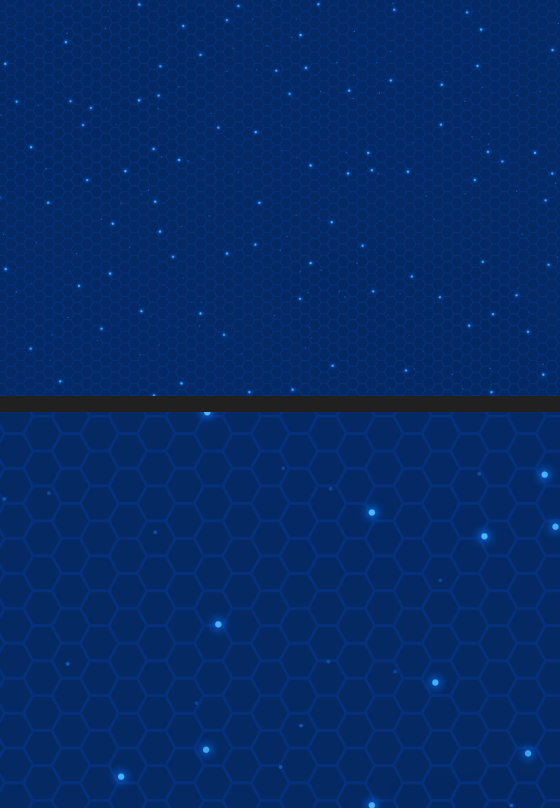
Top: the whole. Bottom: its middle third, enlarged.
Reproduce this background procedurally as a Shadertoy shader.

```glsl
// A faint honeycomb of thin blue lines on deep navy, strewn with glowing points.
// The comb is a two-lattice hexagon distance; the points are jittered hash cells
// in two layers: large ones with a halo, and small dim specks.

#define HEX_ACROSS 29.5     // horizontal lattice periods (two columns each)
#define HEX_DOWN 34.0       // hexagons in one column
#define LINE_HALF 0.04      // half line width, in hexagon heights
#define STAR_ROWS 10.0      // cells per canvas height, large points
#define STAR_CHANCE 0.58
#define SPECK_ROWS 14.0     // cells per canvas height, small specks
#define SPECK_CHANCE 0.5
#define CORE_RADIUS 0.0026  // sizes in canvas heights
#define HALO_RADIUS 0.0062
#define SPECK_RADIUS 0.0015

const vec3 NAVY  = vec3(0.015, 0.16, 0.388);
const vec3 LINE  = vec3(0.02, 0.19, 0.485);
const vec3 HALO  = vec3(0.02, 0.38, 0.88);
const vec3 CORE  = vec3(0.30, 0.78, 1.0);
const vec3 SPECK = vec3(0.06, 0.40, 0.84);

vec3 hash3(vec2 p) {
    vec3 q = fract(p.xyx * vec3(0.1031, 0.1030, 0.0973));
    q += dot(q, q.yxz + 33.33);
    return fract((q.xxy + q.yzz) * q.zyx);
}

// Distance to the nearest edge of a flat-topped hexagon of height 1
float hexEdge(vec2 p) {
    vec2 period = vec2(sqrt(3.0), 1.0);
    vec2 a = mod(p, period) - 0.5 * period;
    vec2 b = mod(p + 0.5 * period, period) - 0.5 * period;
    vec2 c = abs(dot(a, a) < dot(b, b) ? a : b);
    return 0.5 - max(c.y, dot(c, 0.5 * period));
}

// Nearest scattered point: x = distance in canvas heights, y = its brightness
vec2 nearestPoint(vec2 p, float rows, float chance, float seed) {
    vec2 cell = floor(p * rows);
    vec2 nearest = vec2(1.0, 0.0);
    for (int j = -1; j <= 1; j++)
    for (int i = -1; i <= 1; i++) {
        vec2 id = cell + vec2(i, j);
        vec3 h = hash3(id + seed);
        float present = step(hash3(id + seed + 57.0).x, chance);
        float d = mix(1.0, length(p - (id + h.xy) / rows), present);
        if (d < nearest.x) nearest = vec2(d, h.z);
    }
    return nearest;
}

void mainImage(out vec4 fragColor, in vec2 fragCoord) {
    vec2 uv = fragCoord / iResolution.xy;
    vec2 p = fragCoord / iResolution.y;
    float pixel = 1.0 / iResolution.y;

    // Nearly flat ground with a slow drift in tone
    float drift = sin(p.x * 4.0 + sin(p.y * 3.0)) * sin(p.y * 5.0 + 1.0);
    vec3 color = NAVY * (1.0 + 0.015 * drift);

    // Honeycomb
    vec2 q = uv * vec2(HEX_ACROSS * sqrt(3.0), HEX_DOWN) - vec2(1.0, 0.05);
    float soft = HEX_DOWN * pixel;
    float line = 1.0 - smoothstep(-0.6 * soft, 0.8 * soft, hexEdge(q) - LINE_HALF);
    color = mix(color, LINE, line);

    // Small specks, each of its own strength
    vec2 speck = nearestPoint(p, SPECK_ROWS, SPECK_CHANCE, 11.0);
    float dotMask = 1.0 - smoothstep(-0.5 * pixel, 0.7 * pixel, speck.x - SPECK_RADIUS);
    color = mix(color, SPECK, dotMask * mix(0.3, 0.85, speck.y));

    // Large points: soft halo, then bright core
    vec2 star = nearestPoint(p, STAR_ROWS, STAR_CHANCE, 83.0);
    float power = mix(0.75, 1.0, star.y);
    float glow = exp(-pow(star.x / HALO_RADIUS, 2.0));
    float core = 1.0 - smoothstep(-0.7 * pixel, 0.8 * pixel, star.x - CORE_RADIUS);
    color = mix(color, HALO, 0.7 * power * glow);
    color = mix(color, CORE, 0.9 * power * core);

    fragColor = vec4(color, 1.0);
}
```
